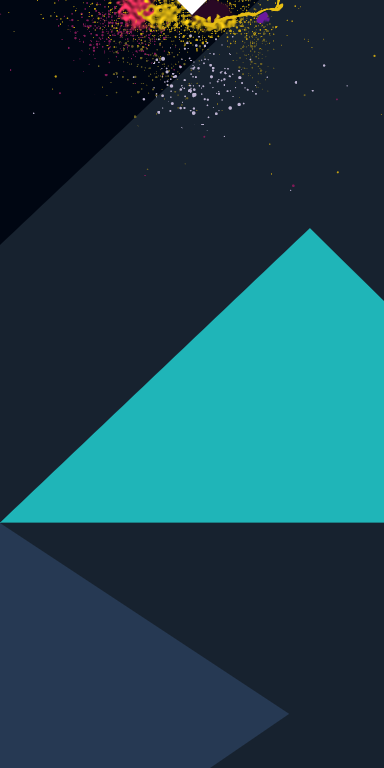
A Shadertoy shader for this background:

```glsl
// Flat geometric backdrop: large triangles on navy, with a burst of paint at the top.
// Triangles are intersections of half-planes; the paint is built from ridged
// gradient noise and hashed grains, each faded by a soft elliptical envelope.

vec2 hash2(vec2 p) {
    vec3 q = fract(p.xyx * vec3(0.1031, 0.1030, 0.0973));
    q += dot(q, q.yzx + 33.33);
    return fract((q.xx + q.yz) * q.zy);
}

float cornerSlope(vec2 cell, vec2 offset) {
    return dot(hash2(cell) * 2.0 - 1.0, offset);
}

float gradientNoise(vec2 p) {
    vec2 i = floor(p), f = fract(p);
    vec2 u = f * f * f * (f * (f * 6.0 - 15.0) + 10.0);
    vec2 e = vec2(1, 0);
    return mix(mix(cornerSlope(i, f), cornerSlope(i + e, f - e), u.x),
               mix(cornerSlope(i + e.yx, f - e.yx), cornerSlope(i + 1.0, f - 1.0), u.x), u.y);
}

// Signed distance to the line a-b, positive on its left
float leftOf(vec2 p, vec2 a, vec2 b) {
    vec2 d = normalize(b - a);
    return dot(p - a, vec2(-d.y, d.x));
}

float segmentDistance(vec2 p, vec2 a, vec2 b) {
    vec2 d = b - a;
    return length(p - a - d * clamp(dot(p - a, d) / dot(d, d), 0.0, 1.0));
}

float cover(float d, float px) {
    return clamp(0.5 + d / px, 0.0, 1.0);
}

float envelope(vec2 p, vec2 center, vec2 radius) {
    vec2 q = (p - center) / radius;
    return exp(-dot(q, q));
}

// Random dots on a grid; density is the chance that a cell holds one
float grains(vec2 p, float cells, float density, float px) {
    vec2 id = floor(p * cells);
    vec2 pick = hash2(id + cells);
    vec2 center = 0.3 + 0.4 * hash2(id + 71.0);
    float radius = mix(0.18, 0.5, pick.y * pick.y);
    float d = radius - length(fract(p * cells) - center);
    return cover(d / cells, px) * step(pick.x, density);
}

vec3 paintBurst(vec3 col, vec2 p, float px) {
    vec3 yellow = vec3(0.90, 0.74, 0.08);
    vec2 warp = vec2(gradientNoise(p * 28.0), gradientNoise(p * 28.0 + 40.0));
    vec2 q = p + 0.018 * warp;
    float rough = gradientNoise(p * 75.0);

    // Loose powder, in two grain sizes
    for (int i = 0; i < 2; i++) {
        float cells = 125.0 + 75.0 * float(i);
        float plum = 0.35 * envelope(p, vec2(0.31, 1.93), vec2(0.09, 0.07));
        float gold = 0.55 * envelope(q, vec2(0.48, 1.96), vec2(0.17, 0.055));
        float olive = 0.3 * envelope(q, vec2(0.66, 1.89), vec2(0.035, 0.08));
        float drift = 0.12 * envelope(p, vec2(0.41, 1.84), vec2(0.10, 0.10));
        col = mix(col, vec3(0.50, 0.10, 0.34), grains(p, cells, plum, px));
        col = mix(col, vec3(0.42, 0.38, 0.14), grains(p + 3.1, cells, olive + drift, px));
        col = mix(col, yellow * 0.85, grains(p + 7.3, cells, gold, px));
    }

    // Pale falling specks
    for (int i = 0; i < 2; i++) {
        float fall = 0.2 * envelope(p, vec2(0.51, 1.79), vec2(0.09, 0.085))
                   + 0.02 * envelope(p, vec2(0.60, 1.76), vec2(0.15, 0.08));
        col = mix(col, vec3(0.74, 0.70, 0.82), grains(p + 5.7, 85.0 + 50.0 * float(i), fall, px));
    }

    // Crimson cloud and dark violet pool
    float cloud = envelope(q, vec2(0.36, 1.98), vec2(0.055, 0.065));
    col = mix(col, vec3(0.76, 0.16, 0.30) * (1.0 + rough), smoothstep(0.35, 0.7, cloud + 0.5 * rough));
    float pool = envelope(q, vec2(0.55, 1.965), vec2(0.06, 0.035));
    col = mix(col, vec3(0.16, 0.03, 0.14), smoothstep(0.3, 0.6, pool));
    float violet = envelope(q, vec2(0.685, 1.953), vec2(0.016, 0.012));
    col = mix(col, vec3(0.42, 0.10, 0.62), smoothstep(0.4, 0.6, violet + 0.4 * rough));

    // Tangled yellow strands and splashes
    float mass = max(envelope(q, vec2(0.43, 1.965), vec2(0.10, 0.055)),
                     envelope(q, vec2(0.55, 1.94), vec2(0.11, 0.028)));
    float ridge = 1.0 - abs(gradientNoise(q * 42.0)) * 3.0;
    float splash = smoothstep(0.62, 0.85, mass * 0.75 + 0.28 * ridge + 0.35 * rough);
    col = mix(col, yellow * (0.85 + 0.6 * rough), splash);

    // Thin branches reaching right
    float branch = min(segmentDistance(q, vec2(0.53, 1.935), vec2(0.65, 1.965)),
                   min(segmentDistance(q, vec2(0.65, 1.965), vec2(0.74, 1.982)),
                       segmentDistance(q, vec2(0.72, 1.978), vec2(0.735, 2.01))));
    return mix(col, yellow, cover(0.004 + 0.004 * rough - branch, px));
}

void mainImage(out vec4 fragColor, in vec2 fragCoord) {
    // Canvas spans 1 across and 2 up
    vec2 p = fragCoord / iResolution.xy * vec2(1, 2);
    float px = 1.0 / iResolution.x;
    vec3 col = vec3(0.090, 0.133, 0.184);

    // Near-black upper left corner
    col = mix(col, vec3(0.0, 0.025, 0.070), cover(leftOf(p, vec2(0, 1.362), vec2(0.675, 2)), px));

    // Slate triangle, lower left
    vec2 tip = vec2(0.753, 0.141);
    float slate = min(leftOf(p, tip, vec2(0, 0.638)), leftOf(p, vec2(0.547, 0), tip));
    col = mix(col, vec3(0.150, 0.225, 0.325), cover(slate, px));

    // Teal peak
    vec2 peak = vec2(0.807, 1.406);
    float teal = min(leftOf(p, peak, vec2(0, 0.639)), leftOf(p, vec2(1, 1.216), peak));
    col = mix(col, vec3(0.122, 0.710, 0.720), cover(min(teal, p.y - 0.639), px));

    if (p.y > 1.5) col = paintBurst(col, p, px);

    // White point hanging from the top edge
    float point = (p.y - 1.961 - abs(p.x - 0.5)) * 0.707;
    col = mix(col, vec3(1), cover(point, px));
    fragColor = vec4(col, 1);
}
```
